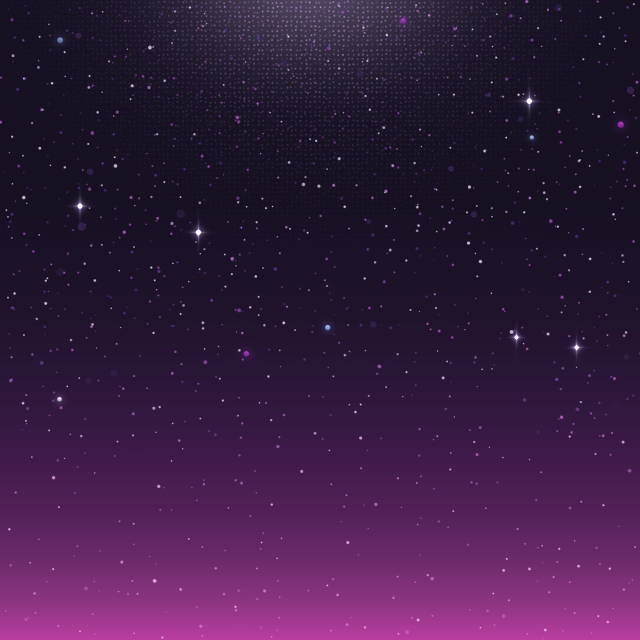
A WebGL 2 fragment shader for this background:

```glsl
#version 300 es
precision highp float;

uniform vec2 u_resolution;
out vec4 fragColor;

const vec3 VIOLET = vec3(0.43, 0.25, 0.74);
const vec3 ORCHID = vec3(0.77, 0.36, 0.86);
const vec3 PALE = vec3(0.93, 0.86, 0.98);
const vec3 ICE = vec3(0.58, 0.70, 1.0);
const vec3 MAGENTA = vec3(0.66, 0.20, 0.75);

float hash(vec2 p) {
    return fract(sin(dot(p, vec2(127.1, 311.7))) * 43758.5453);
}

vec2 hash2(vec2 p) {
    return vec2(hash(p), hash(p + 57.3));
}

float disc(vec2 offset, float radius, float soft) {
    return 1.0 - smoothstep(radius - soft, radius + soft, length(offset));
}

// Vertical sky gradient, from the horizon upwards
vec3 skyColor(float y) {
    const float heights[8] = float[8](0.0, 0.05, 0.12, 0.20, 0.30, 0.40, 0.51, 0.68);
    const vec3 colors[8] = vec3[8](
        vec3(0.73, 0.24, 0.63), vec3(0.57, 0.21, 0.52),
        vec3(0.43, 0.17, 0.42), vec3(0.32, 0.13, 0.34),
        vec3(0.235, 0.10, 0.275), vec3(0.165, 0.088, 0.22),
        vec3(0.12, 0.075, 0.17), vec3(0.085, 0.064, 0.13));
    vec3 color = colors[0];
    for (int i = 1; i < 8; i++) {
        float t = clamp((y - heights[i - 1]) / (heights[i] - heights[i - 1]), 0.0, 1.0);
        color = mix(color, colors[i], t);
    }
    return color;
}

// Fine jittered dots, one in every cell
float grain(vec2 p, float cells, float soft) {
    vec2 cell = floor(p * cells);
    vec2 center = (cell + 0.3 + 0.4 * hash2(cell)) / cells;
    return disc(p - center, 0.0014, soft) * (0.3 + 0.7 * hash(cell + 9.1));
}

// Scattered stars: rgb tint and coverage
vec4 starLayer(vec2 p, float cells, float density, float radius, float seed, float soft) {
    vec2 cell = floor(p * cells);
    vec2 id = cell + seed;
    vec2 center = (cell + 0.15 + 0.7 * hash2(id)) / cells;
    float size = radius * mix(0.6, 1.2, hash(id + 3.7));
    float tone = hash(id + 8.9);
    vec3 tint = mix(VIOLET, ORCHID, smoothstep(0.2, 0.5, tone));
    tint = mix(tint, PALE, smoothstep(0.5, 0.85, tone));
    float shown = step(hash(id + 21.3), density) * mix(0.45, 1.0, tone);
    return vec4(tint, shown * disc(p - center, size, soft));
}

// Four-pointed star with thin rays and a halo
float sparkle(vec2 offset, float size, float soft) {
    vec2 d = abs(offset);
    float width = 0.0009 + 0.4 * soft;
    float vertical = exp(-d.x / width - d.y * 3.2 / size);
    float horizontal = exp(-d.y / width - d.x * 4.5 / size);
    float halo = 0.22 * exp(-dot(offset, offset) * 9.0 / (size * size));
    return vertical + horizontal + halo + disc(offset, size * 0.13, soft);
}

// Bright bead with a faint glow
vec3 addOrb(vec3 color, vec2 offset, float radius, vec3 tint, float soft) {
    float glow = exp(-dot(offset, offset) / (radius * radius * 5.0));
    vec3 shade = tint * (0.9 + 0.25 * clamp(offset.y / radius, -1.0, 1.0));
    return mix(color + tint * glow * 0.12, shade, disc(offset, radius, soft));
}

void main() {
    vec2 p = gl_FragCoord.xy / u_resolution;
    float soft = 0.8 / min(u_resolution.x, u_resolution.y);
    vec3 color = skyColor(p.y);

    // Dusty light falling from the top
    vec2 beam = (p - vec2(0.49, 1.03)) / vec2(0.21, 0.13);
    float glow = exp(-dot(beam, beam));
    vec2 dust = (p - vec2(0.49, 1.02)) / vec2(0.28, 0.24);
    float dustAmount = exp(-dot(dust, dust));
    color += vec3(0.23, 0.21, 0.25) * glow;
    color += vec3(0.34, 0.29, 0.38) * grain(p, 135.0, soft) * dustAmount;

    // Dim violet beads, mostly in the upper sky
    float upper = smoothstep(0.2, 0.6, p.y);
    vec4 bead = starLayer(p, 13.0, 0.25, 0.0055, 71.0, soft);
    color = mix(color, vec3(0.23, 0.15, 0.34), bead.a * upper * 0.8);

    // Star field, from tiny to small
    for (int i = 0; i < 4; i++) {
        float k = float(i);
        float density = mix(0.22, 0.5, upper);
        vec4 star = starLayer(p + 0.037 * k, 36.0 - 6.0 * k, density, 0.0012 + 0.0004 * k, 13.0 * k, soft);
        vec3 tint = mix(mix(star.rgb, vec3(1.0, 0.66, 0.96), 0.6), star.rgb, upper);
        color = mix(color, tint, star.a * 0.85);
    }

    // Landmark beads
    color = addOrb(color, p - vec2(0.512, 0.488), 0.0040, ICE, soft);
    color = addOrb(color, p - vec2(0.094, 0.937), 0.0045, ICE * 0.75, soft);
    color = addOrb(color, p - vec2(0.831, 0.785), 0.0032, ICE, soft);
    color = addOrb(color, p - vec2(0.093, 0.376), 0.0035, PALE, soft);
    color = addOrb(color, p - vec2(0.385, 0.447), 0.0042, MAGENTA, soft);
    color = addOrb(color, p - vec2(0.970, 0.805), 0.0048, MAGENTA, soft);
    color = addOrb(color, p - vec2(0.630, 0.967), 0.0042, MAGENTA, soft);

    // Landmark sparkles
    float shine = sparkle(p - vec2(0.125, 0.678), 0.028, soft);
    shine += sparkle(p - vec2(0.310, 0.637), 0.028, soft);
    shine += sparkle(p - vec2(0.827, 0.842), 0.030, soft);
    shine += sparkle(p - vec2(0.807, 0.473), 0.020, soft);
    shine += sparkle(p - vec2(0.901, 0.457), 0.022, soft);
    color += vec3(0.80, 0.72, 0.95) * shine;

    fragColor = vec4(min(color, 1.0), 1.0);
}
```
